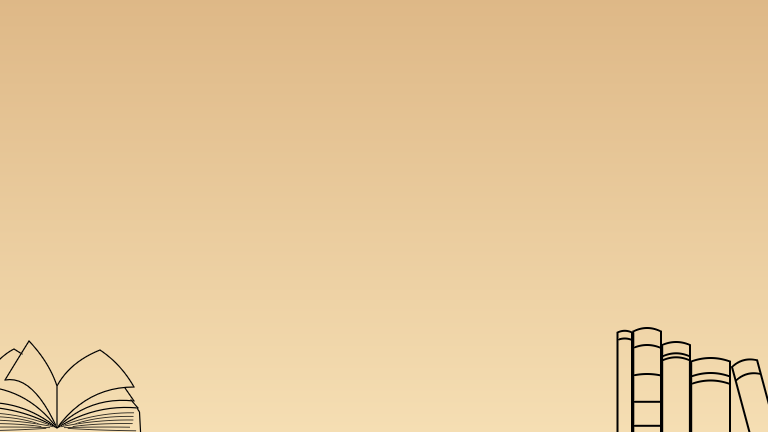
A Shadertoy shader for this background:

```glsl
// Line-drawn open book and a row of shelved books on a warm tan gradient.

const float CANVAS_HEIGHT = 432.0; // design units; a 16:9 canvas is 768 wide
const vec3 TAN = vec3(0.871, 0.722, 0.529);
const vec3 WHEAT = vec3(0.961, 0.871, 0.702);
const vec3 INK = vec3(0.0);
const float FAR = 1e4;

float hash(float n) {
    n = fract(n * 0.1031);
    n *= n + 33.33;
    return fract(n * (n + n));
}

float segment(vec2 p, vec2 a, vec2 b) {
    vec2 ab = b - a;
    float t = clamp(dot(p - a, ab) / dot(ab, ab), 0.0, 1.0);
    return length(p - a - ab * t);
}

// Distance to a quadratic curve, split into short segments
float curve(vec2 p, vec2 a, vec2 control, vec2 b) {
    float d = FAR;
    vec2 previous = a;
    for (int i = 1; i <= 12; i++) {
        float t = float(i) / 12.0;
        vec2 next = mix(mix(a, control, t), mix(control, b, t), t);
        d = min(d, segment(p, previous, next));
        previous = next;
    }
    return d;
}

// Bowed line across a book spine; y is the height of its ends
float band(vec2 p, float left, float right, float y, float bow) {
    float u = clamp((p.x - left) / (right - left), 0.0, 1.0) * 2.0 - 1.0;
    vec2 nearest = vec2(clamp(p.x, left, right), y + bow * (1.0 - u * u));
    return length(p - nearest);
}

// Vertical edge running off the lower side of the canvas
float edge(vec2 p, float x, float top) {
    return segment(p, vec2(x, top), vec2(x, -120.0));
}

float spine(vec2 p, float left, float right, float top, float bow) {
    float sides = min(edge(p, left, top), edge(p, right, top));
    return min(sides, band(p, left, right, top, bow));
}

float shelvedBooks(vec2 p) {
    float d = spine(p, 617.5, 632.0, 99.5, 1.7);
    d = min(d, band(p, 617.5, 632.0, 92.0, 1.5));

    d = min(d, spine(p, 633.2, 661.0, 100.5, 3.5));
    d = min(d, band(p, 633.2, 661.0, 84.0, 3.0));
    d = min(d, band(p, 633.2, 661.0, 56.5, 1.5));
    d = min(d, band(p, 633.2, 661.0, 30.2, 0.0));
    d = min(d, band(p, 633.2, 661.0, 6.2, 0.0));

    d = min(d, spine(p, 662.2, 690.0, 87.0, 3.0));
    d = min(d, spine(p, 691.2, 730.0, 70.5, 3.5));
    for (int i = 0; i < 2; i++) {
        float drop = float(i);
        d = min(d, band(p, 662.2, 690.0, 75.5 - 4.0 * drop, 3.2));
        d = min(d, band(p, 691.2, 730.0, 55.5 - 7.5 * drop, 3.5));
    }

    // Last book leans to the left
    vec2 across = vec2(0.966, 0.259);
    vec2 corner = p - vec2(732.0, 65.0);
    vec2 q = vec2(dot(corner, across), dot(corner, vec2(-across.y, across.x)));
    d = min(d, spine(q, 0.0, 26.0, 0.0, 3.5));
    return min(d, band(q, 0.0, 26.0, -14.3, 3.5));
}

// Heavier edges where neighbouring books touch
float touchingEdges(vec2 p) {
    float d = min(edge(p, 632.7, 99.0), edge(p, 661.6, 86.0));
    return min(d, edge(p, 690.5, 70.0));
}

float openBook(vec2 p) {
    vec2 fold = vec2(57.0, 4.0);
    vec2 foldTop = vec2(57.0, 46.0);
    float d = segment(p, fold, foldTop);

    // Raised left leaf and the leaf behind it
    d = min(d, curve(p, foldTop, vec2(49.0, 70.0), vec2(29.0, 91.0)));
    d = min(d, curve(p, vec2(29.0, 91.0), vec2(19.0, 75.0), vec2(5.0, 52.0)));
    d = min(d, curve(p, vec2(5.0, 52.0), vec2(33.0, 57.0), fold));
    d = min(d, curve(p, vec2(-2.0, 71.0), vec2(6.0, 79.0), vec2(14.0, 83.0)));
    d = min(d, segment(p, vec2(14.0, 83.0), vec2(22.0, 78.0)));

    // Raised right leaf
    d = min(d, curve(p, foldTop, vec2(70.0, 70.0), vec2(100.0, 82.0)));
    d = min(d, curve(p, vec2(100.0, 82.0), vec2(121.0, 68.0), vec2(134.0, 45.0)));
    d = min(d, curve(p, vec2(134.0, 45.0), vec2(87.0, 45.0), fold));

    // Lower leaves and the right page corners
    d = min(d, curve(p, vec2(-2.0, 43.5), vec2(33.0, 36.0), fold));
    d = min(d, curve(p, vec2(-2.0, 29.0), vec2(30.0, 26.0), fold));
    d = min(d, curve(p, vec2(-2.0, 24.0), vec2(30.0, 20.0), fold));
    d = min(d, segment(p, vec2(125.0, 44.0), vec2(134.0, 31.0)));
    d = min(d, curve(p, vec2(134.0, 31.0), vec2(90.0, 36.0), fold));
    d = min(d, segment(p, vec2(131.0, 32.0), vec2(138.0, 24.0)));
    d = min(d, curve(p, vec2(138.0, 24.0), vec2(95.0, 28.0), fold));
    d = min(d, segment(p, vec2(137.0, 24.0), vec2(139.5, 20.0)));
    return min(d, segment(p, vec2(139.5, 20.0), vec2(140.7, -3.0)));
}

// Fine page edges fanning out from the fold, each broken at its own place
float pageEdges(vec2 p) {
    float d = FAR;
    vec2 side = vec2(abs(p.x - 57.0), p.y);
    for (int i = 0; i < 6; i++) {
        float n = float(i);
        float y = 1.2 + 3.6 * n;
        float start = 3.0 + 16.0 * hash(n + 3.0);
        float end = 82.0 - 12.0 * hash(n + 11.0);
        vec2 inner = vec2(start, mix(4.0, y, start / 82.0) + 0.3 * n);
        d = min(d, curve(side, inner, vec2(40.0, y + 0.5), vec2(end, y)));
    }
    return d;
}

float stroke(float d, float width, float softness) {
    return clamp((0.5 * width - d) / softness + 0.5, 0.0, 1.0);
}

void mainImage(out vec4 fragColor, in vec2 fragCoord) {
    float pixel = CANVAS_HEIGHT / iResolution.y;
    vec2 p = fragCoord * pixel;
    vec3 color = mix(WHEAT, TAN, p.y / CANVAS_HEIGHT);

    float ink = stroke(shelvedBooks(p), 2.0, pixel);
    ink = max(ink, stroke(touchingEdges(p), 3.2, pixel));
    if (p.x < 150.0 && p.y < 100.0) {
        ink = max(ink, stroke(openBook(p), 1.2, pixel));
        ink = max(ink, 0.8 * stroke(pageEdges(p), 0.9, pixel));
    }
    fragColor = vec4(mix(color, INK, ink), 1.0);
}
```
